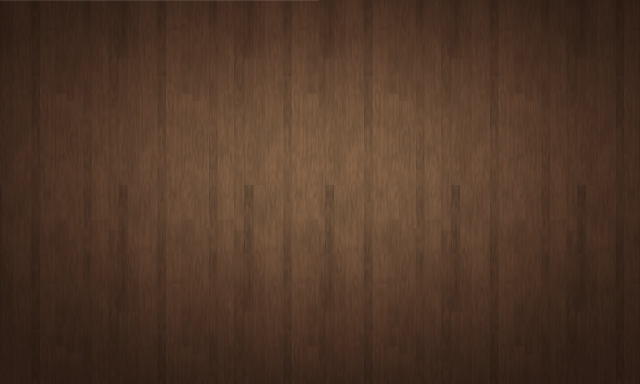
Give the GLSL for this texture, as a Shadertoy shader.

```glsl
// Dark wood floor of narrow upright boards under a soft central light.
// One tile of ten uneven boards repeats about five times across and one and
// a half times down; gradient noise adds fibres, mottling and nested grain.

#define TILE_SIZE vec2(0.1966, 0.659) // tile size in canvas widths, heights
#define TILE_START 0.0625             // left edge of a tile, canvas widths
#define HALF_SPLIT 0.4985             // where the second run of tiles begins
#define HALF_SHIFT 0.323              // offset of the second run
#define LIGHT_CENTER vec2(0.505, 0.555)
#define LIGHT_REACH 1.43
#define SEAM_WIDTH 0.008              // in tile widths
#define SEAM_DEPTH 0.075
#define FIBRE_DEPTH 0.10
#define RING_DEPTH 0.035

const int BOARDS = 10;
// Left edge, tone and joint height of each board within a tile.
const float EDGE[11] = float[11](0.0, 0.119, 0.212, 0.344, 0.411, 0.543,
                                 0.623, 0.695, 0.788, 0.934, 1.0);
const float TONE[10] = float[10](0.05, 0.03, 0.015, -0.04, 0.03,
                                 -0.03, -0.05, 0.0, 0.03, -0.055);
const float JOINT[10] = float[10](0.12, 0.37, 0.40, 0.17, 0.37,
                                  0.41, 0.231, 0.231, 0.37, 0.30);

const vec3 LIT_WOOD = vec3(0.470, 0.352, 0.255);
const vec3 MID_WOOD = vec3(0.325, 0.221, 0.158);
const vec3 DARK_WOOD = vec3(0.176, 0.113, 0.080);

float hash(vec2 p) {
    vec3 q = fract(vec3(p.xyx) * 0.1031);
    q += dot(q, q.yzx + 33.33);
    return fract((q.x + q.y) * q.z);
}

vec2 gradient(vec2 cell) {
    float angle = 6.2832 * hash(cell);
    return vec2(cos(angle), sin(angle));
}

float gradientNoise(vec2 p) {
    vec2 i = floor(p), f = fract(p), e = vec2(1.0, 0.0);
    vec2 u = f * f * f * (f * (f * 6.0 - 15.0) + 10.0);
    float low = mix(dot(gradient(i), f), dot(gradient(i + e), f - e), u.x);
    float high = mix(dot(gradient(i + e.yx), f - e.yx),
                     dot(gradient(i + 1.0), f - 1.0), u.x);
    return mix(low, high, u.y);
}

// Relative brightness of the boards; t spans one tile, with y downward.
float boardTone(vec2 t) {
    int id = 0;
    for (int i = 1; i < BOARDS; i++) if (t.x >= EDGE[i]) id = i;
    float width = EDGE[id + 1] - EDGE[id];
    float across = (t.x - EDGE[id]) / width;

    // Two planks per board and tile, one darker than the other.
    float run = fract(t.y - JOINT[id]) * 2.0;
    float plank = floor(run), along = fract(run);
    vec2 seed = vec2(float(id) * 7.0 + 3.0, plank * 13.0 + 5.0);
    float contrast = id == 6 ? 0.055 : 0.022 * hash(seed.xx + 2.0);
    float tone = 1.0 + TONE[id];
    tone += plank == 1.0 ? -contrast : contrast;
    tone += 0.025 * (hash(seed) - 0.5);

    // Streaks, pores and mottling.
    vec2 shift = seed * 17.0;
    tone += FIBRE_DEPTH * gradientNoise(vec2(t.x * 46.0, t.y * 7.0) + shift);
    tone += FIBRE_DEPTH * gradientNoise(vec2(t.x * 92.0, t.y * 28.0) + shift);
    tone += 0.09 * gradientNoise(t * vec2(9.0, 11.0) + shift);

    // Long nested grain curves, bent by noise.
    vec2 heart = vec2(0.3 + 0.4 * hash(seed + 9.0), 0.2 + 0.6 * hash(seed + 4.0));
    vec2 q = (vec2(across, along) - heart) * vec2(width * 9.0, 2.2);
    float bend = gradientNoise(t * vec2(8.0, 9.0) + shift);
    float rings = sin(length(q) * 26.0 + bend * 5.0);
    tone += RING_DEPTH * rings * exp(-dot(q, q) * 3.0);

    // Thin seam on one side of each board, fading in and out along it.
    float strength = 0.35 + 0.65 * hash(seed.xx + 6.0);
    strength *= 0.8 + 0.7 * gradientNoise(vec2(seed.x, t.y * 6.0) + 0.37);
    float seam = 1.0 - smoothstep(0.0, SEAM_WIDTH, across * width);
    return tone - SEAM_DEPTH * strength * seam;
}

vec3 floorColor(vec2 uv) {
    float start = TILE_START + (uv.x > HALF_SPLIT ? HALF_SHIFT : 0.0);
    vec2 tile = fract(vec2(uv.x - start, 1.0 - uv.y) / TILE_SIZE);

    // Elliptical light, through red brown to a dark rim.
    float dist = length((uv - LIGHT_CENTER) * 2.0);
    float shade = smoothstep(0.0, LIGHT_REACH, dist);
    vec3 wood = mix(LIT_WOOD, MID_WOOD, min(shade * 2.0, 1.0));
    wood = mix(wood, DARK_WOOD, max(shade * 2.0 - 1.0, 0.0));
    wood *= boardTone(tile);

    // Faint worn line along the left half of the top edge.
    float rim = smoothstep(0.996, 0.999, uv.y) * step(uv.x, HALF_SPLIT);
    return wood + 0.09 * rim;
}

void mainImage(out vec4 fragColor, in vec2 fragCoord) {
    // Four samples per pixel smooth the board edges and fine grain.
    vec3 sum = vec3(0.0);
    for (int i = 0; i < 4; i++) {
        vec2 offset = vec2(i % 2, i / 2) * 0.5 - 0.25;
        sum += floorColor((fragCoord + offset) / iResolution.xy);
    }
    fragColor = vec4(sum * 0.25, 1.0);
}
```
